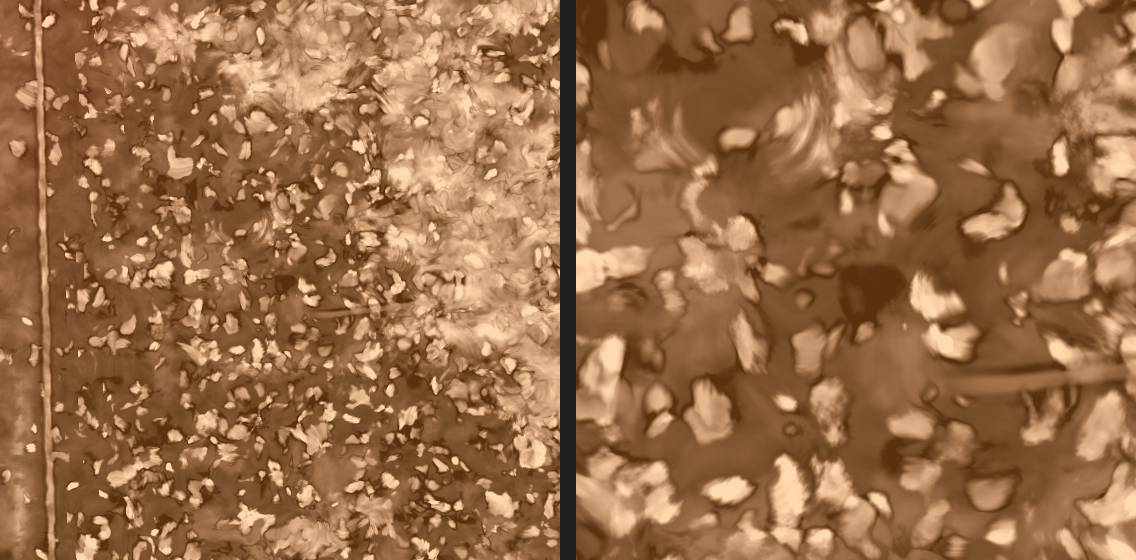
Left, the full canvas; right, a detail of the centre.
A Shadertoy shader for this texture:

```glsl
// Weathered brown surface: pale chipped flakes with dark rims on a smooth ground,
// a broad worn patch towards the upper right and a long scratch at the left.
// A single tone value is built up from noise and scattered flakes, then coloured.

vec2 hash2(vec2 p) {
    vec3 a = fract(p.xyx * vec3(0.1031, 0.1030, 0.0973));
    a += dot(a, a.yzx + 33.33);
    return fract((a.xx + a.yz) * a.zy);
}

float noise(vec2 p) {
    vec2 i = floor(p), f = fract(p);
    f = f * f * (3.0 - 2.0 * f);
    float low = mix(hash2(i).x, hash2(i + vec2(1, 0)).x, f.x);
    float high = mix(hash2(i + vec2(0, 1)).x, hash2(i + vec2(1, 1)).x, f.x);
    return mix(low, high, f.y);
}

float fbm(vec2 p) {
    float sum = 0.0, gain = 0.5;
    for (int i = 0; i < 4; i++) {
        sum += gain * noise(p);
        p = mat2(1.6, 1.2, -1.2, 1.6) * p + 7.3;
        gain *= 0.5;
    }
    return sum / 0.9375;
}

vec2 noise2(vec2 p) {
    return vec2(noise(p), noise(p + 51.7)) - 0.5;
}

float blob(vec2 p, vec2 centre, vec2 radius) {
    vec2 q = (p - centre) / radius;
    return exp(-dot(q, q));
}

// Lays one grid of randomly turned, stretched flakes over the tone
float addFlakes(float tone, vec2 p, float scale, float density, float grain) {
    vec2 cell = floor(p * scale);
    for (int k = 0; k < 9; k++) {
        vec2 id = cell + vec2(k % 3, k / 3) - 1.0;
        vec2 place = hash2(id + scale), kind = hash2(id + scale + 37.0);
        if (kind.x > density) continue;
        vec2 q = p * scale - id - 0.5 - 0.7 * (place - 0.5);
        float turn = 6.283 * kind.y;
        q = mat2(cos(turn), sin(turn), -sin(turn), cos(turn)) * q;
        q.x *= 1.0 + 0.9 * place.x;
        float radius = 0.21 + 0.22 * fract(place.y * 7.0 + kind.y);
        float d = (length(q) - radius) / scale + 0.026 * (grain - 0.5);
        float rim = exp(-pow((d - 0.004) / 0.003, 2.0));
        tone -= 0.2 * rim * smoothstep(0.35, 0.75, noise(p * 50.0 + 9.0));
        float pale = 0.46 + 0.5 * fract(place.x * 5.0 + kind.y) - 0.9 * (grain - 0.5);
        tone = mix(tone, max(tone, pale), smoothstep(0.003, -0.006, d));
    }
    return tone;
}

void mainImage(out vec4 fragColor, in vec2 fragCoord) {
    vec2 uv = fragCoord / iResolution.xy;
    vec2 warped = uv + 0.016 * noise2(uv * 42.0) + 0.006 * noise2(uv * 110.0);
    float grain = fbm(uv * 60.0 + 3.0 * noise2(uv * 20.0));

    // Dark ground with faint slanting smears
    float smear = fbm(vec2(uv.x * 9.0 + uv.y * 3.0, uv.y * 30.0 - uv.x * 12.0));
    float tone = 0.035 + 0.2 * (smear - 0.5) + 0.25 * (grain - 0.5);
    tone += 0.25 * smoothstep(0.5, 0.75, fbm(warped * 17.0 + 4.0)) * smoothstep(0.1, 0.25, uv.x);

    // Worn pale patch
    float region = blob(uv, vec2(0.8, 0.76), vec2(0.25, 0.22))
        + 0.8 * blob(uv, vec2(0.54, 0.95), vec2(0.13, 0.13))
        + 0.8 * blob(uv, vec2(0.88, 1.0), vec2(0.15, 0.06))
        + 0.8 * blob(uv, vec2(0.93, 0.56), vec2(0.16, 0.14))
        + 0.75 * blob(uv, vec2(0.95, 0.33), vec2(0.18, 0.1))
        + 0.7 * blob(uv, vec2(0.7, 0.41), vec2(0.1, 0.07))
        + 0.7 * blob(uv, vec2(0.59, 0.04), vec2(0.08, 0.06))
        + 0.65 * blob(uv, vec2(0.28, 0.95), vec2(0.09, 0.05))
        - 0.6 * blob(uv, vec2(0.95, 0.88), vec2(0.09, 0.06));
    float ragged = fbm(warped * 12.0) - 0.5 + 0.5 * (grain - 0.5);
    float patchy = smoothstep(0.36, 0.68, region + 1.3 * ragged);
    vec2 swirl = warped + 0.05 * noise2(uv * 9.0);
    float worn = 0.66 + 1.5 * (fbm(swirl * vec2(17.0, 25.0)) - 0.5) + 0.6 * (grain - 0.5);
    tone = mix(tone, worn, 0.95 * patchy);

    // Flakes, sparse beside the scratch and denser to the right
    float crowd = mix(0.25, 1.0, smoothstep(0.1, 0.2, uv.x)) * (0.85 + 0.35 * uv.x);
    crowd *= 1.0 - 0.65 * blob(uv, vec2(0.36, 0.78), vec2(0.16, 0.14));
    tone = addFlakes(tone, warped, 15.0, 0.2 * crowd, grain);
    tone = addFlakes(tone, warped, 25.0, 0.62 * crowd, grain);
    tone = addFlakes(tone, warped, 38.0, 0.5 * crowd, grain);

    // Short dark pits and curls
    float crack = smoothstep(0.16, 0.0, abs(fbm(swirl * 30.0) - 0.5));
    tone -= 0.3 * crack * smoothstep(0.6, 0.85, noise(uv * 38.0 + 17.0)) * smoothstep(0.1, 0.2, uv.x);

    // Lighter strip at the left border
    float strip = smoothstep(0.075, 0.05, uv.x);
    tone += strip * (0.13 + 0.5 * (fbm(warped * 22.0) - 0.5));
    float streak = blob(uv, vec2(0.035, 0.12), vec2(0.013, 0.2));
    tone += 0.5 * streak * smoothstep(0.3, 0.65, fbm(warped * 45.0));

    // Long upright scratch with dark edges
    float across = uv.x - 0.092 + 0.024 * uv.y - 0.004 * (noise(vec2(uv.y * 7.0, 2.0)) - 0.5);
    across += 0.004 * (noise(uv * 70.0) - 0.5);
    tone -= 0.14 * exp(-pow((abs(across + 0.001) - 0.009) / 0.003, 2.0));
    float bright = 0.62 + 0.5 * (noise(vec2(uv.x * 90.0, uv.y * 22.0)) - 0.5) + 0.8 * (grain - 0.5);
    tone = mix(tone, bright, smoothstep(0.008, 0.003, abs(across)));

    // Shallow sideways scratch
    float below = uv.y - 0.435 - 0.12 * (uv.x - 0.55) - 0.006 * (noise(uv * 20.0) - 0.5);
    float span = smoothstep(0.53, 0.6, uv.x) * smoothstep(0.83, 0.72, uv.x);
    tone = mix(tone, 0.5, 0.6 * span * smoothstep(0.007, 0.002, abs(below)));
    tone -= 0.25 * span * smoothstep(0.005, 0.0, abs(below - 0.008));

    // Brown to cream, slightly redder at the upper left
    tone = clamp(tone, -0.2, 1.04);
    vec3 colour = mix(vec3(0.46, 0.30, 0.16), vec3(0.99, 0.83, 0.66), tone);
    colour.gb -= 0.08 * max(tone, 0.0) * (1.0 - tone);
    colour += vec3(0.03, -0.005, 0.01) * blob(uv, vec2(0.0, 1.0), vec2(0.3, 0.5));
    fragColor = vec4(colour, 1.0);
}
```
